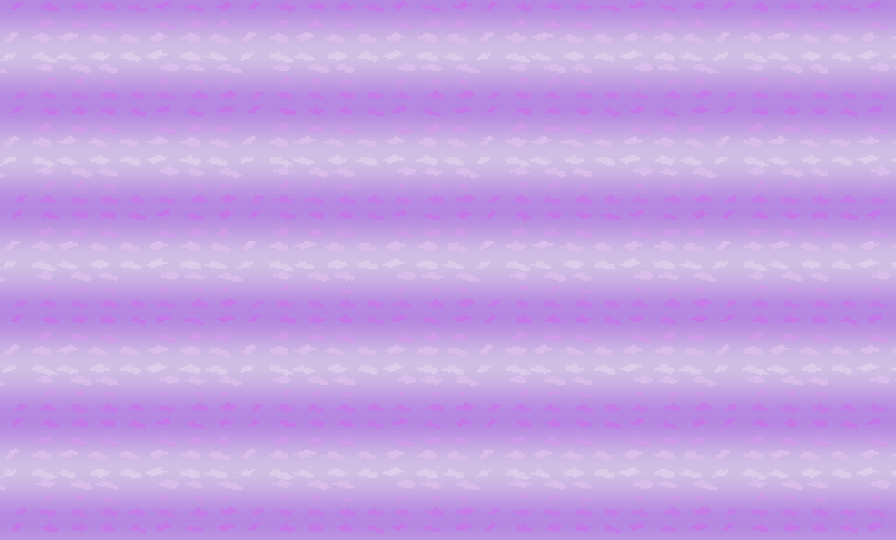
Write a Shadertoy shader that draws this pattern.

```glsl
#define TILE vec2(0.439, 0.193)
#define ORIGIN vec2(0.5565, 0.034)
#define COLUMNS 8.0
#define STAIR (1.0 / 308.0)
#define SAMPLES 2
#define CLOUD_SIZE vec2(0.0195, 0.0088)
#define JITTER vec2(0.014, 0.005)
#define SKY_DARK vec3(0.715, 0.535, 0.885)
#define SKY_LIGHT vec3(0.815, 0.745, 0.895)
#define CLOUD_DARK vec3(0.765, 0.455, 0.91)
#define CLOUD_LIGHT vec3(0.875, 0.805, 0.925)

const int ROWS = 7;
const float rowHeight[ROWS] = float[](0.09, 0.226, 0.36, 0.466, 0.64, 0.767, 0.94);

vec2 hash22(vec2 p) {
    vec3 q = fract(p.xyx * vec3(0.1031, 0.1030, 0.0973));
    q += dot(q, q.yzx + 33.33);
    return fract((q.xx + q.yz) * q.zy);
}

// 0 in the middle of a dark band, 1 in the middle of a light one
float bandTone(float v) {
    return 0.5 - 0.5 * cos(6.28318 * v);
}

// Flat cloud about one unit in radius: wide body, raised crown, hanging base
float cloudShape(vec2 q, vec2 seed) {
    float lean = seed.x - 0.5;
    float body = length(q / vec2(1.0, 0.5));
    float crown = length((q - vec2(0.5 * lean, 0.35)) / vec2(0.48, 0.6));
    float base = length((q - vec2(0.2 - lean, -0.32)) / vec2(0.55, 0.5));
    float ragged = 0.13 * sin(9.0 * q.x + 6.28 * seed.y);
    return min(body, min(crown, base)) + ragged - 1.0;
}

// Colour in rgb and coverage in a, at a position measured from the tile origin
vec4 cloudLayer(vec2 p) {
    vec4 layer = vec4(0.0);
    float slot = TILE.x / COLUMNS;
    p = (floor(p / STAIR) + 0.5) * STAIR;

    for (int row = 0; row < ROWS; row++) {
        float tone = bandTone(rowHeight[row]);
        bool sparse = row == 1 || row == 2 || row == 5;
        float shift = row == 3 || row == 4 ? -0.3 : 0.0;
        float cell = floor(p.x / slot - shift);
        float dy = (fract(p.y / TILE.y - rowHeight[row] + 0.5) - 0.5) * TILE.y;

        for (int k = -1; k <= 1; k++) {
            float column = cell + float(k);
            float id = mod(column, COLUMNS);
            if (sparse && mod(id, 4.0) == 2.0) continue;

            vec2 seed = hash22(vec2(id, float(row)) + 3.7);
            vec2 q = vec2(p.x - (column + 0.5 + shift) * slot, dy);
            q -= (seed - 0.5) * JITTER;

            // One column of slanted clouds breaks up each tile
            bool slanted = id == 6.0;
            float angle = slanted ? 0.45 : 0.2 * (seed.y - 0.5);
            float c = cos(angle), s = sin(angle);
            q = mat2(c, -s, s, c) * q;

            vec2 size = CLOUD_SIZE * mix(vec2(0.84, 0.9), vec2(1.0), tone);
            size *= 0.9 + 0.2 * seed.x;
            if (slanted) size *= 0.78;
            if (row == 1) size *= 0.6;
            if (cloudShape(q / size, seed.yx) < 0.0) {
                layer = vec4(mix(CLOUD_DARK, CLOUD_LIGHT, tone), 0.82 + 0.18 * seed.y);
            }
        }
    }
    return layer;
}

void mainImage(out vec4 fragColor, in vec2 fragCoord) {
    vec3 sum = vec3(0.0);
    // Average subpixels to smooth the stepped edges
    for (int j = 0; j < SAMPLES; j++) {
        for (int i = 0; i < SAMPLES; i++) {
            vec2 offset = (vec2(i, j) + 0.5) / float(SAMPLES) - 0.5;
            vec2 p = (fragCoord + offset) / iResolution.y - ORIGIN;
            vec3 sky = mix(SKY_DARK, SKY_LIGHT, bandTone(p.y / TILE.y));
            vec4 cloud = cloudLayer(p);
            sum += mix(sky, cloud.rgb, cloud.a);
        }
    }
    fragColor = vec4(sum / float(SAMPLES * SAMPLES), 1.0);
}
```
